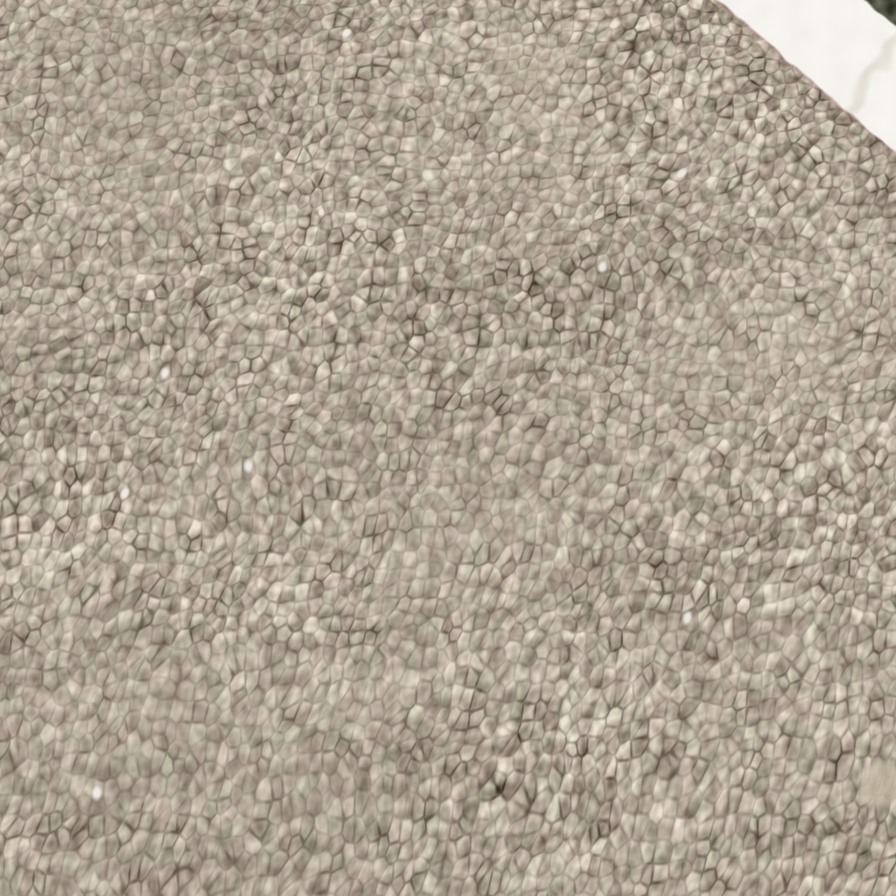
This texture is drawn by a WebGL 1 fragment shader. Its source:

```glsl
precision highp float;
// Worn asphalt with fine, slightly stretched grit and a painted stripe in the
// upper right corner. Soft cellular stones give the grains and their crevices;
// gradient noise adds roughness, dusty patches and uneven contrast.
uniform vec2 u_resolution;

const vec3 GRIT_DARK = vec3(0.30, 0.25, 0.20);
const vec3 GRIT_LIGHT = vec3(0.85, 0.81, 0.745);
const vec3 DUST = vec3(0.79, 0.74, 0.66);
const vec3 PAINT = vec3(0.965, 0.955, 0.935);
const vec3 PAINT_STAIN = vec3(0.87, 0.85, 0.80);
const vec3 VERGE = vec3(0.30, 0.31, 0.24);
const vec3 FRINGE = vec3(0.62, 0.47, 0.46);

vec2 hash2(vec2 p) {
  vec3 q = fract(p.xyx * vec3(0.1031, 0.1030, 0.0973));
  q += dot(q, q.yzx + 33.33);
  return fract((q.xx + q.yz) * q.zy);
}

vec2 gradientAt(vec2 cell) {
  float angle = 6.2832 * hash2(cell + 57.0).x;
  return vec2(cos(angle), sin(angle));
}

float gradientNoise(vec2 p) {
  vec2 i = floor(p), f = fract(p);
  vec2 s = f * f * f * (f * (f * 6.0 - 15.0) + 10.0);
  vec2 e = vec2(1.0, 0.0);
  float low = mix(dot(gradientAt(i), f),
                  dot(gradientAt(i + e.xy), f - e.xy), s.x);
  float high = mix(dot(gradientAt(i + e.yx), f - e.yx),
                   dot(gradientAt(i + e.xx), f - e.xx), s.x);
  return mix(low, high, s.y);
}

// Returns soft stone tone, crevice depth and bright fleck coverage.
vec3 stones(vec2 p, vec2 light) {
  vec2 cell = floor(p);
  float nearest = 8.0, second = 8.0, toneSum = 0.0, weightSum = 0.0, fleck = 0.0;
  for (int y = -1; y <= 1; y++) {
    for (int x = -1; x <= 1; x++) {
      vec2 id = cell + vec2(float(x), float(y));
      vec2 away = p - id - 0.1 - 0.8 * hash2(id);
      float dist = length(away);
      vec2 trait = hash2(id + 211.0);
      float weight = exp(-9.0 * dist * dist);
      toneSum += weight * (trait.x - 0.5 + 0.6 * dot(away, light));
      weightSum += weight;
      second = min(second, max(nearest, dist));
      nearest = min(nearest, dist);
      fleck = max(fleck, step(0.9975, trait.y) * (1.0 - smoothstep(0.15, 0.5, dist)));
    }
  }
  float crevice = 1.0 - smoothstep(0.0, 0.32, second - nearest);
  return vec3(toneSum / weightSum, crevice, fleck);
}

// Perspective: grains lean and grow taller toward the bottom.
vec2 grainSpace(vec2 uv) {
  vec2 wobble = 0.012 * vec2(gradientNoise(uv * 9.0), gradientNoise(uv * 9.0 + 40.0));
  vec2 g = uv + wobble;
  return vec2(g.x - 0.2 * g.y, g.y * (0.6 + 0.2 * g.y));
}

float softSpot(vec2 uv, vec2 center, vec2 radius) {
  vec2 q = (uv - center) / radius;
  return exp(-dot(q, q));
}

vec3 asphalt(vec2 uv, float stripeDistance) {
  vec2 g = grainSpace(uv);
  vec3 stone = stones(g * 72.0, vec2(-0.6, 0.8));
  float rough = 0.22 * gradientNoise(g * 75.0 + 13.0)
              + 0.14 * gradientNoise(g * 150.0 + 71.0);
  float hollow = smoothstep(-0.1, 0.5, gradientNoise(g * 34.0 + 5.0));
  float grain = 0.14 * stone.x + rough - stone.y * (0.09 + 0.14 * hollow) + 0.035;

  // Broad wear: uneven contrast, pale slanted tracks and dusty spots.
  float patches = gradientNoise(uv * 4.0 + 3.0);
  vec2 along = vec2(uv.x * 0.94 + uv.y * 0.34, uv.y * 0.94 - uv.x * 0.34);
  float tracks = gradientNoise(along * vec2(3.0, 14.0) + 20.0);
  float dust = 0.75 * softSpot(uv, vec2(0.60, 0.92), vec2(0.06, 0.06))
             + 0.45 * softSpot(uv, vec2(0.63, 0.79), vec2(0.06, 0.05))
             + 0.35 * softSpot(uv, vec2(0.88, 0.58), vec2(0.10, 0.08));
  float nearStripe = smoothstep(-0.13, -0.01, stripeDistance);
  float contrast = 1.0 + 0.55 * gradientNoise(uv * 3.5 + 9.0) + 0.35 * nearStripe;
  float level = 0.683 + contrast * grain + 0.05 * patches + 0.05 * tracks
              - 0.05 * nearStripe;

  vec3 color = mix(GRIT_DARK, GRIT_LIGHT, clamp((level - 0.30) / 0.55, -0.2, 1.15));
  color += vec3(0.025, -0.015, 0.012) * gradientNoise(g * 48.0 + 90.0);
  color = mix(color, DUST, 0.55 * dust);
  return mix(color, PAINT, 0.85 * stone.z);
}

void main() {
  vec2 uv = gl_FragCoord.xy / u_resolution;
  float soft = max(0.002, 1.0 / u_resolution.y);

  // Signed distance across the stripe, slightly ragged at its edge.
  float stripe = dot(uv - vec2(0.80, 1.0), vec2(0.648, 0.762));
  stripe += 0.004 * gradientNoise(uv * 45.0);
  vec3 color = asphalt(uv, stripe);

  // Smooth pale pebble at the right edge.
  float pebble = length(uv - vec2(0.985, 0.125)) - 0.026;
  color = mix(color, DUST, 0.75 * (1.0 - smoothstep(-0.008, 0.006, pebble)));

  // Painted stripe with a stained crack, then the dark verge behind it.
  float crack = abs(uv.x - 0.96 - 0.8 * (uv.y - 0.90) + 0.02 * gradientNoise(uv * 30.0));
  vec3 paint = mix(PAINT, PAINT_STAIN, 0.7 * (1.0 - smoothstep(0.002, 0.014, crack)));
  paint += 0.02 * gradientNoise(uv * 40.0 + 8.0);
  color = mix(color, FRINGE, 0.5 * exp(-pow(stripe / 0.004, 2.0)));
  color = mix(color, paint, smoothstep(-soft, soft, stripe));
  vec3 verge = VERGE + 0.25 * gradientNoise(uv * 80.0);
  color = mix(color, verge, smoothstep(-soft, soft, stripe - 0.107));

  gl_FragColor = vec4(clamp(color, 0.0, 1.0), 1.0);
}
```
